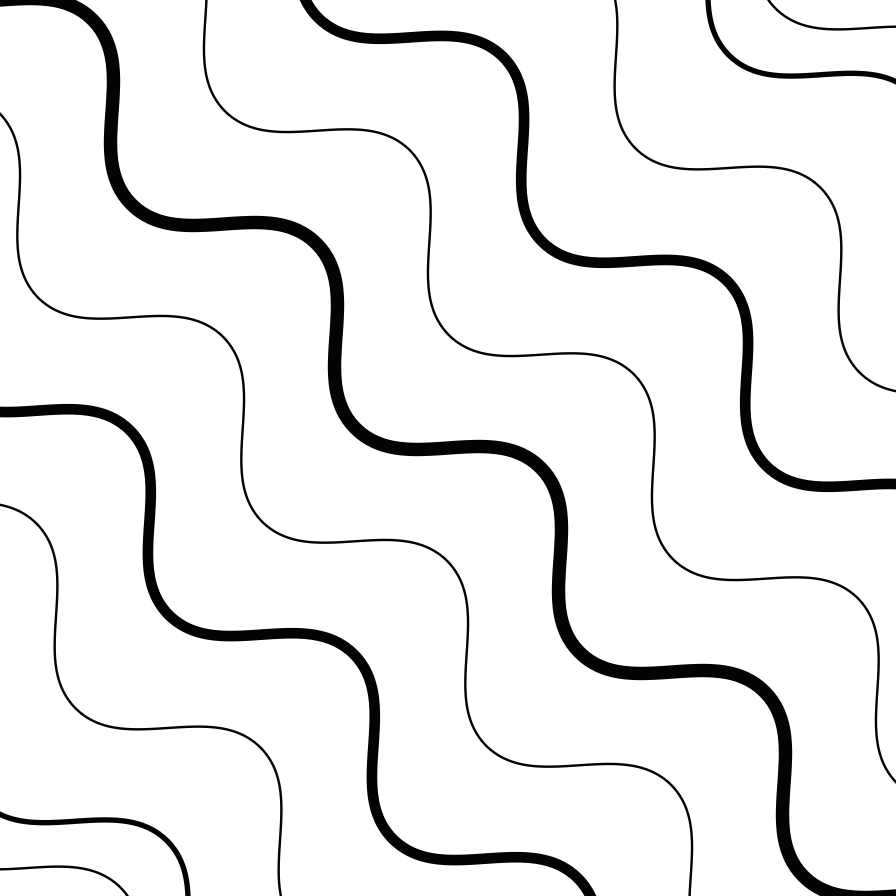
Reproduce this pattern procedurally as a Shadertoy shader.

```glsl
const float TAU = 6.2831853;

// Wave height (x) and slope (y) at a distance along the diagonal
vec2 wave(float along) {
    float k = TAU * 4.0 / sqrt(2.0);
    float t = k * along;
    return vec2(0.0592 * sin(t) + 0.0017 * sin(3.0 * t),
                k * (0.0592 * cos(t) + 0.0051 * cos(3.0 * t)));
}

// Even lines are bold and taper toward the corners, odd lines are hairlines
float lineWidth(int rank) {
    if (rank % 2 == 1) return 0.0027;
    return rank == 0 ? 0.0150 : rank == 2 ? 0.0119 : 0.0060;
}

void mainImage(out vec4 fragColor, in vec2 fragCoord) {
    vec2 p = (fragCoord - 0.5 * iResolution.xy) / iResolution.y;
    float pixel = 1.0 / iResolution.y;

    // Diagonal frame: along the lines and across them
    float along = (p.x - p.y) / sqrt(2.0);
    float across = (p.x + p.y) / sqrt(2.0);
    vec2 w = wave(along);
    float stretch = sqrt(1.0 + w.y * w.y);

    // Parallel lines; the outermost pair sits half a step closer
    float ink = 0.0;
    for (int i = -5; i <= 5; i++) {
        float place = clamp(float(i), -4.5, 4.5) * 0.1473;
        float dist = abs(across - place - w.x) / stretch;
        float edge = dist - 0.5 * lineWidth(abs(i));
        ink = max(ink, clamp(0.5 - edge / pixel, 0.0, 1.0));
    }

    fragColor = vec4(mix(vec3(1.0), vec3(0.01), ink), 1.0);
}
```
